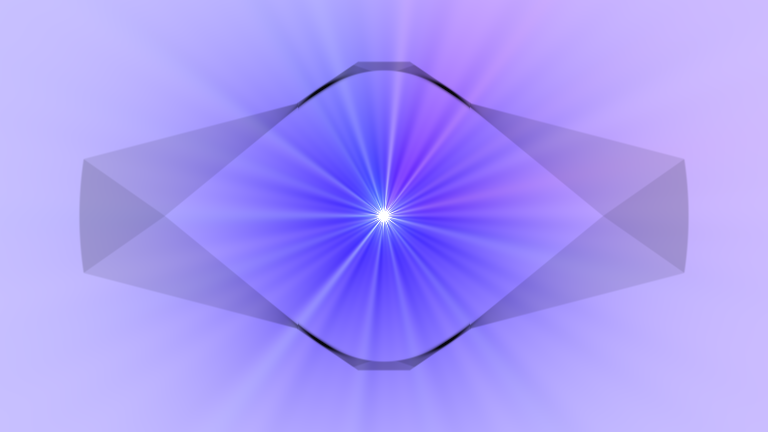
Give the GLSL for this background, as a Shadertoy shader.

```glsl
const float RAY_COUNT = 15.0;

// Main beams: direction and half width in degrees, then brightness
const vec3 BEAMS[15] = vec3[15](
    vec3(84, 2.2, 0.55), vec3(180, 3.2, 0.50), vec3(232, 2.8, 0.55),
    vec3(53, 2.2, 0.40), vec3(144, 2.5, 0.38), vec3(12, 3.0, 0.32),
    vec3(121, 2.4, 0.32), vec3(159, 3.0, 0.25), vec3(308, 3.0, 0.32),
    vec3(282, 2.5, 0.28), vec3(262, 2.5, 0.25), vec3(346, 4.0, 0.32),
    vec3(200, 3.5, 0.28), vec3(107, 2.5, 0.22), vec3(33, 3.5, 0.25));

// Bell-shaped falloff around a direction, wrapped to the full circle
float beam(float angle, float direction, float width) {
    float d = mod(angle - direction + 180.0, 360.0) - 180.0;
    return exp(-d * d / (width * width));
}

float below(float value, float limit, float softness) {
    return 1.0 - smoothstep(limit - softness, limit + softness, value);
}

// Translucent folded band around the diamond, mirrored in both axes
float bandShade(vec2 q) {
    float soft = max(0.003, 1.0 / iResolution.y);
    float inner = q.x < 0.2 ? 0.337 - 2.2 * q.x * q.x : 0.82 * (0.507 - q.x);
    float wing = 0.132 + 0.26 * (0.695 - q.x);
    float roof = 0.357 - 0.68 * (q.x - 0.06);
    float outer = min(max(wing, roof), 0.357);

    float inside = below(q.y, outer, soft) * (1.0 - below(q.y, inner, soft));
    inside *= below(q.x, 0.705 - 0.57 * q.y * q.y, soft);

    // The band darkens where it is pinched and where its ends overlap
    float shade = 0.10 + 0.32 * exp(-max(outer - inner, 0.0) / 0.035);
    shade += 0.08 * below(q.y, 0.7 * (q.x - 0.507), soft);
    shade += 0.10 * below(q.y, 0.325 + 0.35 * q.x, soft) * below(q.x, 0.1, 0.02);
    shade *= inside;

    // Dark crease along the curved shoulder
    float across = (q.y - inner - 0.002) / 0.006;
    float along = (q.x - 0.147) / 0.045;
    return shade + 0.78 * exp(-across * across - along * along);
}

void mainImage(out vec4 fragColor, in vec2 fragCoord) {
    vec2 p = (fragCoord - 0.5 * iResolution.xy) / iResolution.y;
    float r = length(p);
    float a = atan(p.y, p.x + 1e-6);
    float degreesAngle = degrees(a);

    // Saturated blue centre opening into lavender
    float spread = 1.0 - exp(-4.2 * pow(r, 1.5));
    vec3 color = mix(vec3(0.25, 0.14, 1.0), vec3(0.79, 0.76, 1.0), spread);

    // Cool and warm sectors
    float fade = exp(-2.2 * r);
    color += vec3(-0.03, 0.10, 0.0) * beam(degreesAngle, 108.0, 24.0) * fade;
    color += vec3(0.18, -0.01, 0.0) * beam(degreesAngle, 64.0, 22.0) * fade;
    color += vec3(0.12, 0.0, -0.02) * beam(degreesAngle, 12.0, 16.0) * fade;
    color += vec3(0.015, -0.015, 0.0) * smoothstep(-0.2, 0.7, p.x + p.y);

    // Broad beams over a fine streak pattern
    float light = 0.0;
    for (float i = 0.0; i < RAY_COUNT; i++) {
        vec3 b = BEAMS[int(i)];
        light += b.z * beam(degreesAngle, b.x, b.y);
    }
    float streaks = sin(17.0 * a + 1.0) + 0.7 * sin(29.0 * a + 2.4 * sin(3.0 * a))
                  + 0.5 * sin(47.0 * a + 0.8);
    vec3 beamColor = mix(vec3(0.72, 0.78, 1.0), vec3(0.92, 0.68, 0.98),
                         smoothstep(-0.05, 0.1, p.x) * smoothstep(-0.05, 0.05, p.y));
    color = mix(color, beamColor, clamp(light * exp(-2.6 * r) * 1.15, 0.0, 0.8));
    color += vec3(0.045, 0.045, 0.012) * streaks * exp(-3.5 * r);

    color *= 1.0 - min(bandShade(abs(p)), 0.95);

    // Spiked white core with a pale blue halo
    float spikes = 0.5 + 0.25 * sin(19.0 * a + 0.6) + 0.25 * sin(31.0 * a + 2.0);
    color += vec3(0.12, 0.30, 0.1) * exp(-r * r / 0.004);
    float core = exp(-r * r / 0.00018) * 1.6
               + 1.3 * spikes * spikes * exp(-r * r / 0.0011);
    color = mix(color, vec3(1.0), clamp(core, 0.0, 1.0));

    fragColor = vec4(clamp(color, 0.0, 1.0), 1.0);
}
```
